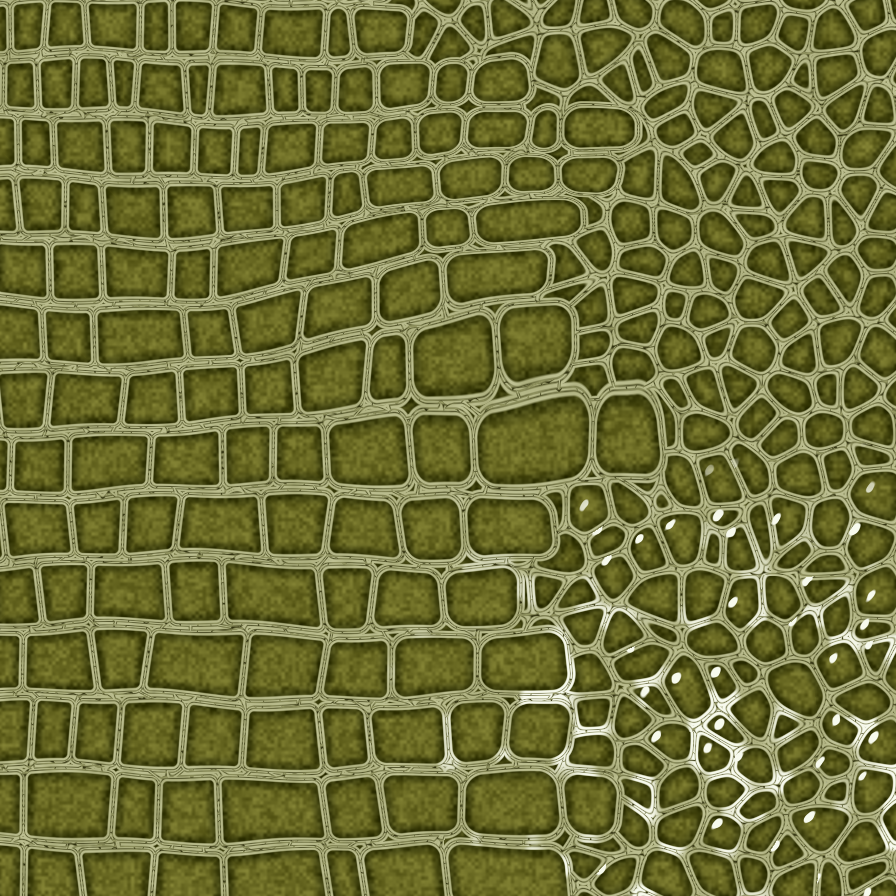
Write a WebGL 1 fragment shader that draws this texture.

```glsl
precision highp float;
// Glossy olive reptile leather: bent rows of square scales breaking up into round pebbles.
uniform vec2 u_resolution;

const vec3 SHADOW = vec3(0.12, 0.12, 0.00);
const vec3 DARK   = vec3(0.22, 0.23, 0.04);
const vec3 OLIVE  = vec3(0.42, 0.42, 0.14);
const vec3 CREASE = vec3(0.58, 0.59, 0.38);
const vec3 RIM    = vec3(0.78, 0.79, 0.61);
const vec3 GLOSS  = vec3(0.97, 0.98, 0.93);

const float PEBBLES = 22.0;       // pebbles across the canvas
const float WRINKLES = 54.0;      // small cells filling the gaps
const float ROUNDING = 15.0;      // lower values give rounder pebbles
const float JITTER = 0.85;
const float PEBBLE_GAP = 0.0028;
const vec2  ROW_GAP = vec2(0.0030, 0.0062);
const float RIM_WIDTH = 0.0024;
const float SHADE_DEPTH = 0.015;  // width of the dark band inside a scale
const float GRAIN = 250.0;
const float GRAIN_STRENGTH = 0.22;

float hash(vec2 p) {
  vec3 q = fract(p.xyx * vec3(0.1031, 0.1030, 0.0973));
  q += dot(q, q.yzx + 33.33);
  return fract((q.x + q.y) * q.z);
}

float noise(vec2 p) {
  vec2 i = floor(p), f = fract(p);
  f *= f * (3.0 - 2.0 * f);
  return mix(mix(hash(i), hash(i + vec2(1, 0)), f.x),
             mix(hash(i + vec2(0, 1)), hash(i + vec2(1, 1)), f.x), f.y);
}

// Cell centre (xy) and its weight (z)
vec3 site(vec2 g) {
  vec2 r = vec2(hash(g + 11.3), hash(g + 47.9));
  return vec3(g + 0.5 + JITTER * (r - 0.5), 0.28 * hash(g + 83.1));
}

// Weighted cellular noise: rounded border distance, offset from centre, random id
vec4 cells(vec2 p) {
  vec2 base = floor(p);
  vec3 own = vec3(0.0);
  float best = 99.0;
  for (int j = -1; j <= 1; j++)
    for (int i = -1; i <= 1; i++) {
      vec3 s = site(base + vec2(i, j));
      float power = dot(p - s.xy, p - s.xy) - s.z;
      if (power < best) { best = power; own = s; }
    }
  float sum = 1e-6;
  for (int j = -1; j <= 1; j++)
    for (int i = -1; i <= 1; i++) {
      vec3 s = site(base + vec2(i, j));
      float apart = distance(s.xy, own.xy);
      float power = dot(p - s.xy, p - s.xy) - s.z;
      if (apart > 0.001) sum += exp(-ROUNDING * (power - best) / (2.0 * apart));
    }
  return vec4(-log(sum) / ROUNDING, p - own.xy, hash(own.xy * 37.0));
}

// Left edge of scale i in a row, slanted a little over the height y
float scaleEdge(float i, float row, float y) {
  vec2 id = vec2(i, row * 3.0 + 5.0);
  return i + 0.55 * (hash(id) - 0.5) + 0.3 * (hash(id + 71.0) - 0.5) * y;
}

// Signed distance inside the nearest square scale; v counts rows from the top
float rowScales(float x, float v, float rowHeight) {
  float inside = -1.0;
  float across = x - 0.25 * x * x;  // scales widen to the right
  for (int j = -1; j <= 1; j++) {
    float row = floor(v) + float(j);
    float y = v - row - 0.5;
    float width = mix(0.040, 0.064, smoothstep(1.0, 8.0, row)) * (0.88 + 0.25 * hash(vec2(row, 7.0)));
    float shift = 9.0 * hash(vec2(row, 29.0));
    float u = across / width + shift;
    float limit = 0.40 + 0.12 * smoothstep(0.0, 3.0, row)
                + 0.055 * sin(row * 1.3 - 3.0) + 0.04 * hash(vec2(row, 3.0));
    for (int k = -1; k <= 1; k++) {
      float i = floor(u) + float(k);
      float lo = scaleEdge(i, row, y), hi = scaleEdge(i + 1.0, row, y);
      float mid = 0.5 * (lo + hi);
      float centre = (i + 0.5 - shift) * width;
      if (centre > limit) continue;
      float unit = width / (1.0 - 0.5 * x);
      vec2 halfSize = 0.5 * vec2((hi - lo) * unit, rowHeight) - ROW_GAP;
      float radius = min(mix(0.006, 0.021, smoothstep(0.25, 0.55, centre)), min(halfSize.x, halfSize.y));
      vec2 q = abs(vec2((u - mid) * unit, y * rowHeight)) - halfSize + radius;
      float box = length(max(q, 0.0)) + min(max(q.x, q.y), 0.0) - radius;
      inside = max(inside, -box);
    }
  }
  return inside;
}

void main() {
  vec2 uv = gl_FragCoord.xy / u_resolution.y;
  float pixel = 1.0 / u_resolution.y;

  // Rows rise to the right in the upper half and waver slightly
  float t = 1.0 - uv.y;
  float bend = (t - 0.33) / 0.15;
  t += 0.085 * exp(-bend * bend) * smoothstep(0.2, 0.7, uv.x);
  t += 0.005 * sin(uv.x * 11.0 + t * 9.0) + 0.0022 * sin(uv.x * 37.0 - t * 31.0);
  float v = 15.5 * t - 1.8 * t * t + 1.0;
  float rowD = rowScales(uv.x, v, 1.0 / (15.5 - 3.6 * t));

  // Pebbles beside the rows, then wrinkles in what is left
  vec2 warped = uv + 0.006 * sin(uv.yx * vec2(23.0, 19.0) + vec2(1.0, 4.0));
  vec4 pebble = cells(warped * PEBBLES);
  float d = max(rowD, min(pebble.x / PEBBLES - PEBBLE_GAP, -rowD - 0.006));
  float wrinkle = cells(warped * WRINKLES + 17.0).x / WRINKLES - 0.0018;
  d = max(d, min(wrinkle, -d - 0.0035));

  // Domed scale with grain, dark towards its border
  vec3 color = mix(DARK, OLIVE, smoothstep(0.001, SHADE_DEPTH, d));
  float grain = 0.7 * noise(uv * GRAIN) + 0.3 * noise(uv * GRAIN * 0.45 + 9.0) - 0.5;
  color += GRAIN_STRENGTH * grain * vec3(1.0, 1.0, 0.7);

  // Creases run along the rows between scales
  float streak = 0.5 + 0.5 * sin(t * 1150.0 + 3.0 * sin(uv.x * 31.0 + v) + 2.0 * sin(uv.x * 73.0));
  vec3 groove = mix(SHADOW, CREASE, 0.15 + 0.85 * streak);
  color = mix(color, groove, 1.0 - smoothstep(-0.0022, -0.0008, d));

  // Pale rim of each scale
  float rim = 1.0 - smoothstep(0.0004, max(RIM_WIDTH, 1.2 * pixel), abs(d));
  float worn = 0.6 + 0.4 * noise(uv * 70.0);
  color = mix(color, mix(CREASE, RIM, worn), rim * 0.95);

  // Wet gloss on the lower right
  float shine = smoothstep(0.56, 0.68, uv.x) * smoothstep(0.53, 0.42, uv.y);
  vec2 glint = pebble.yz - vec2(-0.24, 0.20);
  glint = vec2(glint.x * 0.8 - glint.y * 0.6, glint.x * 0.6 + glint.y * 0.8) / vec2(0.10, 0.19);
  float spot = smoothstep(1.0, 0.65, length(glint) + 0.5 * (noise(uv * 150.0) - 0.5));
  spot *= step(0.42, pebble.w) * step(rowD, -0.003);
  float rimShine = rim * smoothstep(0.55, 0.8, noise(uv * 32.0 + 5.0)) * smoothstep(0.35, 0.6, uv.x) * smoothstep(0.5, 0.25, uv.y);
  color = mix(color, GLOSS, max(spot * shine, rimShine));

  gl_FragColor = vec4(clamp(color, 0.0, 1.0), 1.0);
}
```
